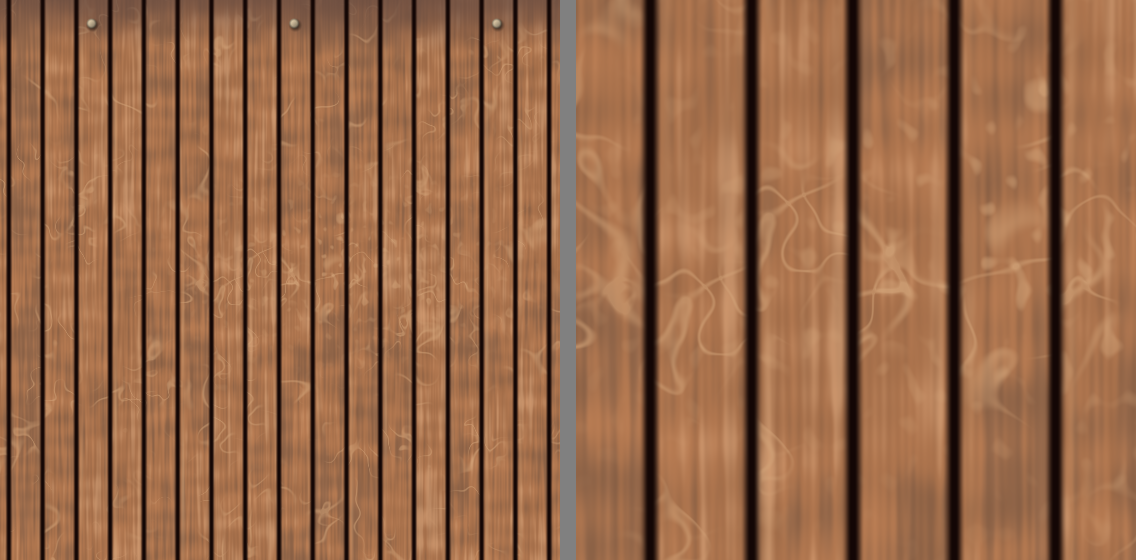
Left, the full canvas; right, a detail of the centre.
Reproduce this texture procedurally as a Shadertoy shader.

```glsl
const float PITCH = 0.0603;          // board spacing
const float FIRST_GAP = 0.0158;      // x of the first gap
const float GAP_CORE = 0.015;        // solid gap half width, in boards
const float GAP_EDGE = 0.115;        // where the rounded edge ends, in boards
const float SCREW_EVERY = 6.0;       // boards between screws
const float SCREW_BOARD = 2.0;
const float SCREW_ACROSS = 0.45;     // position across its board
const float SCREW_Y = 0.958;
const float SCREW_RADIUS = 0.0085;
const vec2 WORN_CENTRE = vec2(0.63, 0.53);
const vec2 WORN_SIZE = vec2(0.25, 0.13);

const vec3 GAP_COLOUR = vec3(0.075, 0.025, 0.018);
const vec3 DUSKY_WOOD = vec3(0.58, 0.405, 0.29);
const vec3 WARM_WOOD = vec3(0.67, 0.45, 0.30);
const vec3 PALE_WOOD = vec3(0.74, 0.54, 0.39);
const vec3 SCUFF_COLOUR = vec3(0.83, 0.65, 0.48);
const vec3 TOP_SHADE = vec3(0.40, 0.29, 0.25);
const vec3 SCREW_COLOUR = vec3(0.90, 0.82, 0.68);

float hash(float n) {
    n = fract(n * 0.1031 + 0.137);
    n *= n + 33.33;
    return fract(n * (n + n));
}

vec2 gradient(vec2 cell) {
    vec3 h = fract(cell.xyx * vec3(0.1031, 0.1030, 0.0973));
    h += dot(h, h.yzx + 33.33);
    float angle = 6.28319 * fract((h.x + h.y) * h.z);
    return vec2(cos(angle), sin(angle));
}

// Gradient noise, roughly -0.7 to 0.7
float noise(vec2 p) {
    vec2 i = floor(p), f = p - i;
    vec2 u = f * f * f * (f * (f * 6.0 - 15.0) + 10.0);
    vec2 e = vec2(0.0, 1.0);
    float a = dot(gradient(i), f);
    float b = dot(gradient(i + e.yx), f - e.yx);
    float c = dot(gradient(i + e.xy), f - e.xy);
    float d = dot(gradient(i + e.yy), f - e.yy);
    return mix(mix(a, b, u.x), mix(c, d, u.x), u.y);
}

// Thin curved scratches, kept to scattered patches
float scuffs(vec2 p, float worn) {
    float sum = 0.0;
    for (int k = 0; k < 3; k++) {
        float layer = float(k);
        vec2 q = p * (9.0 + 5.0 * layer) + layer * 17.3;
        q += 0.8 * vec2(noise(q * 1.7 + 5.0), noise(q * 1.7 + 31.0));
        float line = 1.0 - smoothstep(0.0, 0.07, abs(noise(q)));
        float patches = noise(p * vec2(12.0, 10.0) + layer * 9.1 + 40.0);
        sum += line * smoothstep(0.12, 0.45, patches + 0.15 * worn);
    }
    return min(sum, 1.0);
}

vec3 woodColour(vec2 uv, float id, float across, float worn) {
    vec2 p = uv + vec2(hash(id + 3.0), hash(id + 8.0)) * 7.0;
    float streaks = noise(p * vec2(110.0, 2.5));
    float fine = noise(p * vec2(230.0, 9.0));
    float blotch = noise(p * vec2(16.0, 7.0));
    float smear = noise(p * vec2(14.0, 32.0));
    float tone = 0.43 + 0.34 * (hash(id + 20.0) - 0.5) + 0.45 * streaks
               + 0.25 * fine + 0.5 * blotch + 0.3 * smear + 0.16 * worn;
    vec3 col = mix(DUSKY_WOOD, WARM_WOOD, smoothstep(0.0, 0.5, tone));
    col = mix(col, PALE_WOOD, smoothstep(0.5, 0.95, tone));
    col *= 1.0 + 0.10 * fine + 0.08 * smear;

    // Scratches and worn speckles
    float speckle = smoothstep(0.2, 0.5, noise(p * vec2(75.0, 62.0)));
    float wear = 0.5 * scuffs(uv + 0.06 * hash(id + 5.0), worn);
    col = mix(col, SCUFF_COLOUR, min(wear + 0.55 * speckle * worn, 0.75));

    // Bevels catching light, stronger on the left
    float left = exp(-pow((across - 0.16) / 0.045, 2.0));
    float right = exp(-pow((across - 0.87) / 0.035, 2.0));
    float shine = 0.5 + noise(vec2(id * 3.7, uv.y * 6.0));
    float bevel = left * hash(id + 12.0) + 0.45 * right * hash(id + 15.0);
    return mix(col, SCUFF_COLOUR, 0.6 * bevel * clamp(shine, 0.0, 1.0));
}

void mainImage(out vec4 fragColor, in vec2 fragCoord) {
    vec2 uv = fragCoord / iResolution.y;
    float px = 1.0 / iResolution.y;
    float board = (uv.x - FIRST_GAP) / PITCH;
    float id = floor(board), across = board - id;

    vec2 fromWorn = (uv - WORN_CENTRE) / WORN_SIZE;
    float worn = exp(-dot(fromWorn, fromWorn));
    vec3 col = woodColour(uv, id, across, worn);

    // Shaded upper ends
    float top = smoothstep(0.90, 1.01, uv.y + 0.03 * noise(vec2(id * 5.3, 2.5)));
    col = mix(col, TOP_SHADE, 0.75 * top);

    // Screw heads with a soft shadow and a lit upper left
    if (mod(id, SCREW_EVERY) == SCREW_BOARD) {
        vec2 s = vec2((across - SCREW_ACROSS) * PITCH, uv.y - SCREW_Y);
        float shadow = length(s - vec2(0.002, -0.003));
        col *= 1.0 - 0.5 * (1.0 - smoothstep(0.5, 1.6, shadow / SCREW_RADIUS));
        float head = 1.0 - smoothstep(-px, px, length(s) - SCREW_RADIUS);
        float light = 0.8 + 0.25 * dot(s, vec2(-0.7, 0.7)) / SCREW_RADIUS;
        light *= 1.0 - 0.35 * smoothstep(0.5, 1.0, length(s) / SCREW_RADIUS);
        col = mix(col, SCREW_COLOUR * light, head);
    }

    // Dark gaps with rounded board edges
    float gapDist = min(across, 1.0 - across);
    float edge = max(GAP_EDGE, GAP_CORE + px / PITCH);
    col = mix(GAP_COLOUR, col, smoothstep(GAP_CORE, edge, gapDist));
    fragColor = vec4(clamp(col, 0.0, 1.0), 1.0);
}
```
